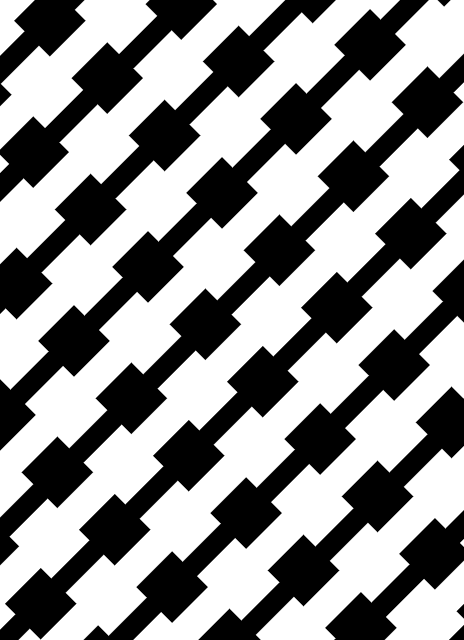
A Shadertoy shader for this pattern:

```glsl
// Black squares threaded on diagonal bars over a white ground.

const vec3 INK = vec3(0.0);
const vec3 PAPER = vec3(1.0);

// All lengths are fractions of the canvas width.
const vec2 CELL = vec2(0.1749, 0.2256);     // across the bars, along the bars
const vec2 ORIGIN = vec2(0.8072, -0.1812);  // centre of one square, diagonal axes
const float SQUARE_HALF = 0.0545;
const float BAR_HALF = 0.0219;
const float BAR_SHIFT = 0.0034;             // offset of every third bar
const float BAR_REST = -0.0006;             // offset of the other bars

// Turns the plane by 45 degrees: x runs across the bars, y along them.
vec2 toDiagonal(vec2 p) {
    return vec2(p.x + p.y, p.x - p.y) * sqrt(0.5);
}

float squareDistance(vec2 p, float halfSize) {
    vec2 d = abs(p) - halfSize;
    return length(max(d, 0.0)) + min(max(d.x, d.y), 0.0);
}

float barDistance(float across, float halfWidth) {
    return abs(across) - halfWidth;
}

// Slight unevenness in the placing of the bars, row by row.
float barOffset(float row, float shift, float rest) {
    return mod(row, 3.0) < 0.5 ? shift : rest;
}

float coverage(float d, float pixel) {
    return clamp(0.5 - d / pixel, 0.0, 1.0);
}

void mainImage(out vec4 fragColor, in vec2 fragCoord) {
    // Measure from the top left corner, with y pointing down.
    vec2 p = vec2(fragCoord.x, iResolution.y - fragCoord.y) / iResolution.x;

    // Split the diagonal plane into cells centred on the squares.
    vec2 grid = (toDiagonal(p) - ORIGIN) / CELL;
    vec2 id = floor(grid + 0.5);
    vec2 local = (grid - id) * CELL;

    // Join each square to the bar of its row.
    float offset = barOffset(id.x, BAR_SHIFT, BAR_REST);
    float d = min(squareDistance(local, SQUARE_HALF),
                  barDistance(local.x - offset, BAR_HALF));

    float ink = coverage(d, 1.0 / iResolution.x);
    fragColor = vec4(mix(PAPER, INK, ink), 1.0);
}
```
